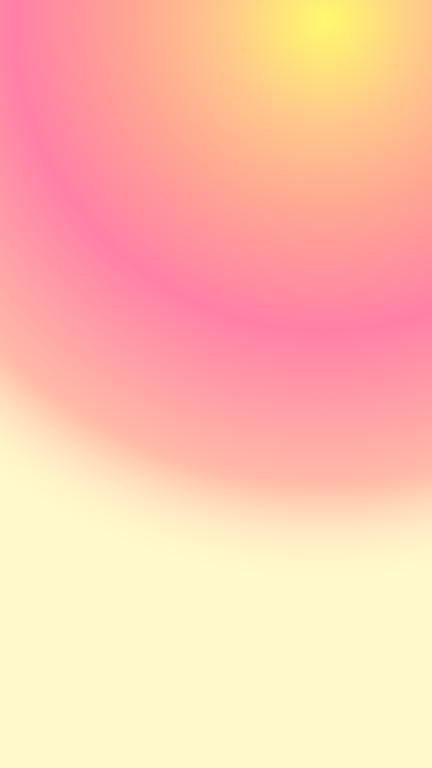
Reproduce this background procedurally as a Shadertoy shader.

```glsl
#define SUN_CENTER vec2(0.752, 0.974)
#define PEACH_RADIUS 0.135
#define CORAL_RADIUS 0.250
#define PINK_RADIUS 0.405
#define SALMON_RADIUS 0.605
#define CREAM_RADIUS 0.735

const vec3 YELLOW = vec3(1.00, 0.975, 0.43);
const vec3 PEACH  = vec3(1.00, 0.780, 0.55);
const vec3 CORAL  = vec3(1.00, 0.650, 0.575);
const vec3 PINK   = vec3(1.00, 0.500, 0.655);
const vec3 SALMON = vec3(1.00, 0.735, 0.655);
const vec3 CREAM  = vec3(1.00, 0.976, 0.80);

// Linear position of x between two radii, clamped to 0..1
float ramp(float from, float to, float x) {
    return clamp((x - from) / (to - from), 0.0, 1.0);
}

// Colour of the glow at a distance from its centre
vec3 glowColor(float radius) {
    vec3 color = mix(YELLOW, PEACH, ramp(0.0, PEACH_RADIUS, radius));
    color = mix(color, CORAL, ramp(PEACH_RADIUS, CORAL_RADIUS, radius));
    color = mix(color, PINK, ramp(CORAL_RADIUS, PINK_RADIUS, radius));
    color = mix(color, SALMON, ramp(PINK_RADIUS, SALMON_RADIUS, radius));

    // The outer rim eases softly into the plain ground
    float rim = ramp(SALMON_RADIUS, CREAM_RADIUS, radius);
    return mix(color, CREAM, rim * (2.0 - rim));
}

void mainImage(out vec4 fragColor, in vec2 fragCoord) {
    // Distances are measured in canvas heights, so the rings stay round
    vec2 offset = (fragCoord - SUN_CENTER * iResolution.xy) / iResolution.y;
    fragColor = vec4(glowColor(length(offset)), 1.0);
}
```
